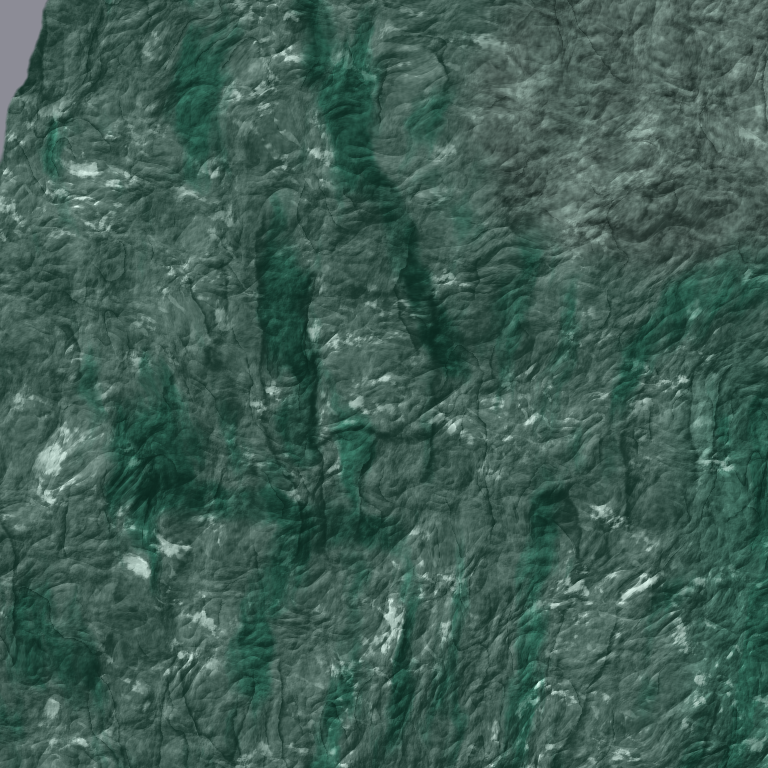
Write a Shadertoy shader that draws this texture.

```glsl
// Folded green mica rock: leaning vertical folds, dark cracks and silvery glints.
// A warped height field is lit from above; noise masks then add green fibres,
// a grey crust at the upper right and a roughly square recess in the middle.

#define ROCK_DARK vec3(0.11, 0.22, 0.185)
#define ROCK_SPAN vec3(0.49, 0.48, 0.48)
#define FIBRE_GREEN vec3(0.03, 0.27, 0.20)
#define CRUST_GREY vec3(0.31, 0.36, 0.34)
#define BACKDROP vec3(0.55, 0.55, 0.59)
#define BASE_TONE 0.27
#define RELIEF_GAIN 0.17
#define GLINT_GAIN 0.62
#define CRACK_DEPTH 0.42
#define GRAIN 0.19

vec2 hashGradient(vec2 cell) {
    vec3 a = fract(cell.xyx * vec3(0.1031, 0.1030, 0.0973));
    a += dot(a, a.yzx + 33.33);
    return fract((a.xx + a.yz) * a.zy) * 2.0 - 1.0;
}

float noise(vec2 p) {
    vec2 i = floor(p), f = fract(p);
    vec2 u = f * f * f * (f * (f * 6.0 - 15.0) + 10.0);
    vec2 e = vec2(0.0, 1.0);
    float low = mix(dot(hashGradient(i), f), dot(hashGradient(i + e.yx), f - e.yx), u.x);
    float high = mix(dot(hashGradient(i + e), f - e), dot(hashGradient(i + 1.0), f - 1.0), u.x);
    return mix(low, high, u.y);
}

float fbm(vec2 p) {
    float sum = 0.0, amp = 0.5;
    for (int i = 0; i < 5; i++) {
        sum += amp * noise(p);
        p = mat2(0.96, 0.28, -0.28, 0.96) * p * 2.03 + 17.3;
        amp *= 0.5;
    }
    return sum;
}

// Bends space so that folds lean and wander
vec2 flow(vec2 p) {
    float lean = mix(-0.10, 0.28, smoothstep(0.25, 0.9, p.x));
    vec2 q = p;
    q.x += 0.012 * sin(9.0 * p.y + 4.0 * p.x) - lean * (min(p.y, 0.65) - 0.4);
    q += 0.04 * vec2(noise(p * 5.0), noise(p * 5.0 + 7.7));
    return q + 0.018 * vec2(noise(p * 17.0 + 4.0), noise(p * 17.0 + 27.0));
}

float relief(vec2 p) {
    vec2 q = flow(p);
    float folds = abs(noise(q * vec2(12.0, 4.0) + 31.0)) * 0.05;
    float plates = abs(noise(q * vec2(19.0, 23.0) + 5.0)) * 0.034;
    float chips = abs(noise(q * vec2(45.0, 52.0) + 15.0)) * 0.015;
    return folds + plates + chips + 0.019 * fbm(q * vec2(34.0, 30.0));
}

float segmentDistance(vec2 p, vec4 s) {
    vec2 a = p - s.xy, b = s.zw - s.xy;
    return length(a - b * clamp(dot(a, b) / dot(b, b), 0.0, 1.0));
}

float boxDistance(vec2 p, vec2 halfSize) {
    vec2 d = abs(p) - halfSize;
    return length(max(d, 0.0)) + min(max(d.x, d.y), 0.0);
}

// Overhang: sharp on one side, fading shadow on the other
float crack(vec2 p, float falloff) {
    float n = noise(p);
    return smoothstep(-0.02, 0.0, n) * exp(-max(n, 0.0) * falloff);
}

void mainImage(out vec4 fragColor, in vec2 fragCoord) {
    vec2 p = fragCoord / iResolution.xy;
    vec2 q = flow(p);
    vec2 jitter = vec2(fbm(p * 45.0 + 1.0), fbm(p * 45.0 + 71.0));
    vec2 r = q + 0.012 * jitter;
    vec2 wobble = p + 0.07 * vec2(fbm(p * 11.0 + 3.0), fbm(p * 11.0 + 13.0));

    // Slope of the height field, lit from above
    vec2 e = vec2(0.001, 0.0);
    float h = relief(p);
    vec2 slope = vec2(relief(p + e.xy) - h, relief(p + e.yx) - h) / e.x;
    float shade = dot(slope, vec2(0.6, -0.75));

    // Deep green faults and the square recess
    vec4 faults[4] = vec4[4](vec4(0.40, 0.98, 0.47, 0.78), vec4(0.47, 0.78, 0.59, 0.53),
                             vec4(0.385, 0.61, 0.39, 0.43), vec4(0.22, 0.36, 0.51, 0.30));
    float fault = 0.0;
    for (int i = 0; i < 4; i++)
        fault = max(fault, 1.0 - smoothstep(0.012, 0.034, segmentDistance(wobble, faults[i])));
    fault *= 0.6 + 0.4 * smoothstep(-0.15, 0.1, noise(r * vec2(45.0, 14.0) + 6.0));
    float box = boxDistance(wobble - vec2(0.485, 0.53), vec2(0.08, 0.095));
    float rim = exp(-pow(box / 0.006, 2.0)) * smoothstep(-0.15, 0.1, fbm(p * 8.0) + 0.06);
    float inside = 1.0 - smoothstep(-0.03, 0.0, box);

    // Masks for the crust, green fibres and cracks
    float crust = smoothstep(0.0, 0.08, 0.25 - length((wobble - vec2(0.88, 0.86)) * vec2(0.75, 1.0)));
    float green = smoothstep(0.02, 0.2, fbm(r * vec2(13.0, 4.0) + 3.0));
    green += 0.7 * smoothstep(0.84, 0.98, p.x) * (1.0 - smoothstep(0.4, 0.65, p.y));
    green = clamp(green + fault, 0.0, 1.0) * (1.0 - 0.85 * crust);
    float longCrack = crack(r * vec2(11.0, 2.8) + 40.0, 26.0) * smoothstep(-0.06, 0.06, fbm(p * 6.0 + 60.0));
    float shortCrack = crack(r * vec2(24.0, 13.0) + 80.0, 26.0) * smoothstep(-0.02, 0.1, fbm(p * 9.0 + 90.0));

    // Clustered mica glints, slanting slightly downward and broken into flecks
    vec2 g = vec2(r.x, r.y + 0.35 * r.x);
    float cluster = smoothstep(-0.08, 0.13, fbm(p * 7.0 + 21.0) + 0.08 * inside);
    float streak = noise(g * vec2(21.0, 34.0) + 2.0) + 0.6 * noise(g * vec2(48.0, 70.0));
    streak += 0.45 * noise(p * 125.0 + 9.0) + 0.14 * shade;
    float dull = (1.0 - 0.85 * fault) * (1.0 - 0.5 * green) * (1.0 - 0.6 * crust);
    float glint = smoothstep(0.15, 0.52, streak) * cluster * dull;
    float sparkle = smoothstep(0.2, 0.42, noise(g * vec2(65.0, 100.0) + 33.0)) * dull;
    sparkle *= 0.35 + 0.65 * cluster;

    // Tone from light, stain, fibres and grain
    float fibre = noise(r * vec2(95.0, 22.0));
    float grain = noise(p * 105.0) + 0.8 * noise(p * 200.0 + 5.0);
    float tone = BASE_TONE + RELIEF_GAIN * shade + 0.40 * fbm(p * 4.0 + 50.0);
    tone += 0.40 * fbm(r * vec2(15.0, 12.0) + 70.0) + 0.13 * fibre * (0.3 + green);
    tone += GRAIN * grain * (0.8 + 0.4 * crust) + 0.09 * cluster - 0.05 * green;
    tone -= CRACK_DEPTH * (0.8 * longCrack + 0.6 * shortCrack + 0.8 * rim) + 0.10 * fault;
    tone = tone < 0.12 ? 0.12 - 0.22 * (1.0 - exp((tone - 0.12) * 4.0)) : tone;
    tone += GLINT_GAIN * glint + 0.24 * sparkle;

    // Colour
    vec3 color = ROCK_DARK + ROCK_SPAN * tone;
    color = mix(color, FIBRE_GREEN * (0.6 + 1.6 * max(tone, -0.1)), 0.5 * green * (1.0 - glint));
    float vein = noise(g * vec2(30.0, 80.0) + 11.0);
    color = mix(color, CRUST_GREY * (0.65 + 1.4 * max(tone, -0.1) + 0.7 * vein), 0.6 * crust);
    float edge = 0.3 * (p.y - 0.8) + 0.03 * fbm(p * 12.0);
    color = mix(color, BACKDROP, 1.0 - smoothstep(-0.003, 0.003, p.x - edge));
    fragColor = vec4(clamp(color, 0.0, 1.0), 1.0);
}
```
